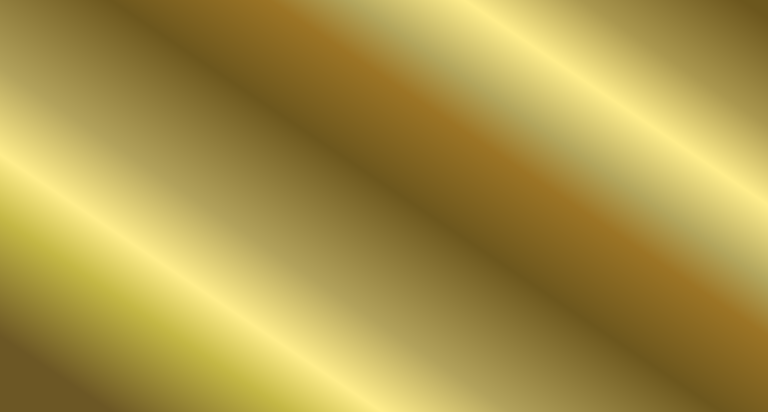
Reproduce this background procedurally as a WebGL 1 fragment shader.

```glsl
precision highp float;
// Polished gold sheet: one slanted linear gradient of shiny and shaded bands.
// Each pixel is projected onto the band axis, then the colour stops are
// blended in order from the lower left corner to the upper right.

#define SLOPE 0.672
#define SHADOW vec3(0.425, 0.340, 0.115)
#define UMBER vec3(0.425, 0.342, 0.145)
#define OLIVE vec3(0.770, 0.720, 0.270)
#define SHINE vec3(1.000, 0.930, 0.545)
#define KHAKI vec3(0.700, 0.635, 0.360)
#define BRONZE vec3(0.610, 0.455, 0.145)
#define SAGE vec3(0.700, 0.650, 0.365)
#define DULL_GOLD vec3(0.670, 0.595, 0.310)

uniform vec2 u_resolution;

// Fades from the colour so far to the next stop between two axis positions.
vec3 blendStop(vec3 color, vec3 next, float from, float to, float axis) {
  return mix(color, next, clamp((axis - from) / (to - from), 0.0, 1.0));
}

void main() {
  // Position in canvas heights, measured across the slanted bands
  vec2 pos = gl_FragCoord.xy / u_resolution.y;
  float aspect = u_resolution.x / u_resolution.y;
  pos.x *= 1.8686 / aspect;
  float axis = pos.y + SLOPE * pos.x;

  // Lower left highlight
  vec3 color = UMBER;
  color = blendStop(color, OLIVE, 0.185, 0.472, axis);
  color = blendStop(color, SHINE, 0.472, 0.625, axis);
  color = blendStop(color, KHAKI, 0.625, 0.835, axis);

  // Central shadow and bronze band
  color = blendStop(color, SHADOW, 0.835, 1.180, axis);
  color = blendStop(color, BRONZE, 1.180, 1.440, axis);
  color = blendStop(color, SAGE, 1.440, 1.572, axis);

  // Upper right highlight, falling to shadow
  color = blendStop(color, SHINE, 1.572, 1.759, axis);
  color = blendStop(color, DULL_GOLD, 1.759, 1.950, axis);
  color = blendStop(color, SHADOW, 1.950, 2.210, axis);

  gl_FragColor = vec4(color, 1.0);
}
```
